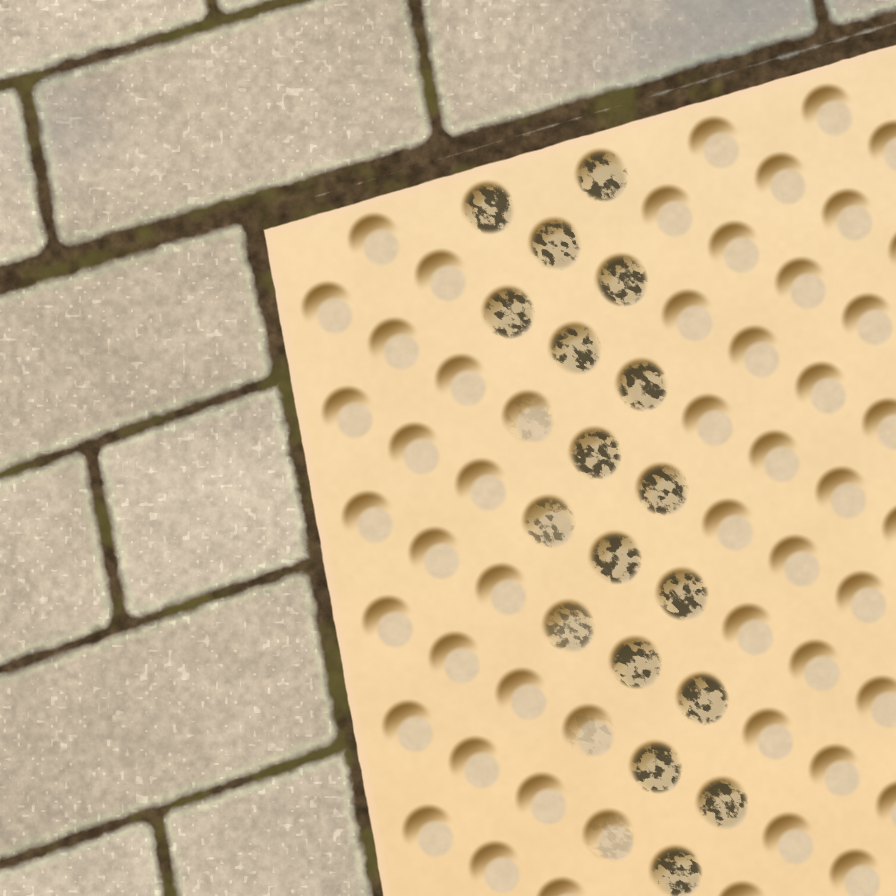
This texture is drawn by a Shadertoy shader. Its source:

```glsl
// Draws a studded yellow paving tile set against slanted, mossy-jointed stone bricks.

const float COLUMN_LEAN = 0.18;                 // sideways drift of the upright joints
const vec2 BRICK = vec2(0.452, 0.2174);         // brick length and course height
const vec2 TILE_CORNER = vec2(0.2943, 0.2565);
const vec2 STUD_ORIGIN = vec2(0.3659, 0.3438);
const mat2 STUD_STEPS = mat2(0.0745, 0.0404, 0.0225, 0.1168);
const float STUD_RADIUS = 0.030;

float hash(vec2 p) {
    vec3 q = fract(p.xyx * 0.1031);
    q += dot(q, q.yzx + 33.33);
    return fract((q.x + q.y) * q.z);
}

float noise(vec2 p) {
    vec2 i = floor(p), f = fract(p);
    f = f * f * (3.0 - 2.0 * f);
    return mix(mix(hash(i), hash(i + vec2(1, 0)), f.x),
               mix(hash(i + vec2(0, 1)), hash(i + vec2(1, 1)), f.x), f.y);
}

float fbm(vec2 p) {
    float sum = 0.0, weight = 0.5;
    for (int i = 0; i < 4; i++) {
        sum += weight * noise(p);
        p = mat2(1.6, 1.2, -1.2, 1.6) * p + 7.3;
        weight *= 0.5;
    }
    return sum / 0.9375;
}

float roundedBox(vec2 p, vec2 halfSize, float radius) {
    vec2 q = abs(p) - halfSize + radius;
    return length(max(q, 0.0)) + min(max(q.x, q.y), 0.0) - radius;
}

// Positive inside the tile, measured from its top and left sides.
float tileDepth(vec2 p) {
    vec2 d = p - TILE_CORNER;
    return min((d.y + 0.293 * d.x) * 0.96, (d.x - COLUMN_LEAN * d.y) * 0.984);
}

// Running bond: xy is the brick id, z the signed distance to its edge.
vec3 brickBond(vec2 p) {
    float slope = mix(0.295, 0.345, smoothstep(0.30, 0.42, p.y));
    float course = (p.y + slope * p.x - 0.0955) / BRICK.y;
    float row = floor(course);
    float along = (p.x - COLUMN_LEAN * p.y - 0.0104) / BRICK.x - 0.5 * mod(row, 2.0);
    float wide = 1.0 - step(0.5, abs(round(course) - 1.0));
    vec2 joint = vec2(0.006, mix(0.0045, mix(0.015, 0.006, p.x), wide));
    vec2 size = BRICK * vec2(0.985, 0.955);
    vec2 local = (vec2(fract(along), fract(course)) - 0.5) * size;
    return vec3(floor(along), row, roundedBox(local, size * 0.5 - joint, 0.016));
}

vec3 jointColor(vec2 p) {
    vec3 soil = mix(vec3(0.20, 0.16, 0.11), vec3(0.44, 0.36, 0.26), fbm(p * 95.0));
    return mix(soil, vec3(0.39, 0.37, 0.19), 0.7 * smoothstep(0.45, 0.7, fbm(p * 19.0 + 4.0)));
}

vec3 brickColor(vec2 p, vec2 id, float edge) {
    vec3 color = vec3(0.785, 0.723, 0.635) + 0.05 * (hash(id + 17.0) - 0.5);
    color *= 1.0 + 0.16 * (fbm(p * 11.0) - 0.5) + 0.24 * (fbm(p * 130.0) - 0.5);
    color += 0.10 * smoothstep(0.76, 0.95, noise(p * 190.0));
    // Cool weathering near the top
    float stain = exp(-dot(p - vec2(0.83, 0.03), p - vec2(0.83, 0.03)) * 45.0)
                + 0.5 * exp(-dot(p - vec2(0.06, 0.14), p - vec2(0.06, 0.14)) * 260.0);
    color = mix(color, vec3(0.58, 0.58, 0.57), stain * (0.35 + 0.5 * fbm(p * 25.0)));
    // Pale worn rim, darker right at the joint
    float rim = smoothstep(-0.016, -0.008, edge) * smoothstep(0.0, -0.006, edge);
    color += rim * vec3(0.01, 0.04, 0.015);
    return color * mix(0.72, 1.0, smoothstep(0.0, -0.008, edge));
}

// Worn diagonal band of studs, by lattice index.
float studDirt(vec2 id) {
    if (id.x == 3.0) return id.y < 0.0 ? 1.0 : (id.y < 3.0 && id.y > 0.0 ? 0.65 : 0.15);
    bool inBand = id.x > 3.0 && id.x < 6.0 && id.x + id.y < 8.5;
    return inBand ? 1.0 : 0.0;
}

vec3 studColor(vec3 base, vec2 p) {
    vec2 id = round(inverse(STUD_STEPS) * (p - STUD_ORIGIN));
    vec2 center = STUD_ORIGIN + STUD_STEPS * id;
    if (tileDepth(center) < 0.02) return base;
    vec2 d = (p - center) / STUD_RADIUS;
    float body = smoothstep(1.08, 0.76, length(d));
    float shade = smoothstep(-0.25, 0.85, dot(d, vec2(-0.48, -0.877)));
    vec3 color = mix(base, vec3(0.53, 0.40, 0.20), shade * body);
    float cap = smoothstep(0.76, 0.54, length(d - vec2(0.25, 0.28)));
    vec3 capColor = vec3(0.87, 0.785, 0.655) + 0.06 * (fbm(p * 120.0) - 0.5);
    color = mix(color, capColor, cap * 0.92);
    // Scraped grime on worn studs
    float dirt = studDirt(id) * smoothstep(1.0, 0.72, length(d - vec2(0.05)));
    vec2 scratch = mat2(0.8, -0.6, 0.6, 0.8) * p * vec2(105.0, 150.0);
    float grime = smoothstep(0.46, 0.66, fbm(scratch + id * 5.0) + 0.10 * shade);
    color = mix(color, vec3(0.67, 0.59, 0.42), dirt * 0.45);
    return mix(color, vec3(0.27, 0.24, 0.17), dirt * grime * 0.85);
}

vec3 tileColor(vec2 p, float depth) {
    vec3 color = mix(vec3(0.965, 0.855, 0.675), vec3(0.96, 0.83, 0.63), p.y);
    color += 0.035 * (fbm(p * 14.0) - 0.5) + 0.025 * (fbm(p * 110.0) - 0.5);
    color = mix(color, vec3(0.97, 0.84, 0.71), smoothstep(0.012, 0.003, depth) * 0.6);
    return studColor(color, p);
}

void mainImage(out vec4 fragColor, in vec2 fragCoord) {
    vec2 p = fragCoord / iResolution.xy;
    p.y = 1.0 - p.y;                            // measure downwards from the top
    float soft = 1.2 / iResolution.y;
    float ragged = 0.007 * (fbm(p * 65.0) - 0.5);

    vec3 bond = brickBond(p);
    float edge = bond.z + ragged;
    float depth = tileDepth(p) + ragged * 0.3;
    float gap = 0.013 + 0.009 * (1.0 - smoothstep(0.25, 0.46, p.y));
    edge = max(edge, depth + gap + ragged);

    vec3 color = mix(brickColor(p, bond.xy, edge), jointColor(p),
                     smoothstep(-soft - 0.001, soft + 0.001, edge));
    color = mix(color, tileColor(p, depth), smoothstep(-soft, soft, depth));
    fragColor = vec4(color, 1.0);
}
```
